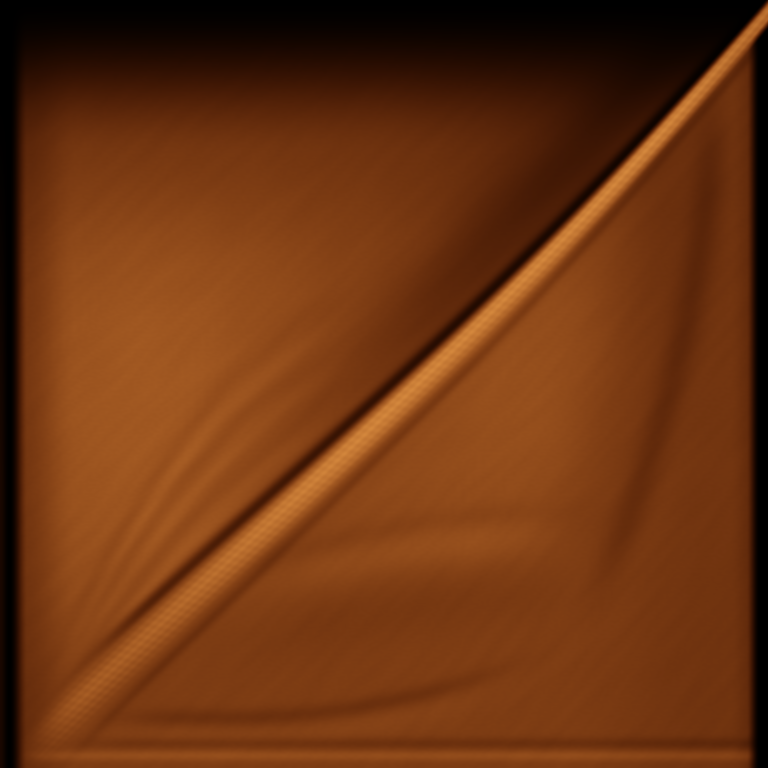
A WebGL 2 fragment shader for this background:

```glsl
#version 300 es
precision highp float;
// Draped copper cloth in a dark frame, split by a bright diagonal crease.
// One brightness value is built from soft gradients, curved folds and a
// fine gradient-noise weave, then turned into colour by a copper ramp.
uniform vec2 u_resolution;
out vec4 outColor;

// Bell curve: 1 at zero, falling off over the given width
float bell(float distance, float width) {
    float q = distance / width;
    return exp(-q * q);
}

float glow(vec2 p, vec2 center, vec2 radius) {
    vec2 q = (p - center) / radius;
    return exp(-dot(q, q));
}

vec2 hashGradient(vec2 cell) {
    float h = fract(sin(dot(cell, vec2(127.1, 311.7))) * 43758.5);
    return vec2(cos(6.2832 * h), sin(6.2832 * h));
}

float gradientNoise(vec2 p) {
    vec2 i = floor(p), f = fract(p);
    vec2 s = f * f * f * (f * (f * 6.0 - 15.0) + 10.0);
    vec2 e = vec2(1.0, 0.0);
    float low = mix(dot(hashGradient(i), f), dot(hashGradient(i + e), f - e), s.x);
    float high = mix(dot(hashGradient(i + e.yx), f - e.yx),
                     dot(hashGradient(i + 1.0), f - 1.0), s.x);
    return mix(low, high, s.y);
}

// Height of the slightly sagging diagonal crease
float creaseHeight(float x) {
    return x - 0.017 - 0.033 * sin(3.1416 * pow(clamp(x, 0.0, 1.0), 1.6));
}

// Cloth above the crease: warm at left, dark towards the top
float upperCloth(vec2 p, float d) {
    float shade = 0.48 + 0.13 * glow(p, vec2(0.2, 0.55), vec2(0.25, 0.22));
    shade += 0.09 * glow(p, vec2(0.17, 0.28), vec2(0.2, 0.2));
    shade *= mix(1.0, 0.76, smoothstep(0.45, 0.85, p.x));
    shade -= 0.11 * bell(d - 0.07, 0.05) * smoothstep(0.25, 0.65, p.x);
    // Curved folds fanning out of the lower left corner
    for (int i = 0; i < 3; i++) {
        float k = float(i);
        float bow = (0.055 + 0.045 * k) * sin(3.1416 * min(p.x / 0.65, 1.0));
        float fade = smoothstep(0.03, 0.15, p.x) * smoothstep(0.55, 0.2, p.x);
        shade += fade * (0.035 * bell(d - bow, 0.011)
                       - 0.04 * bell(d - bow - 0.022, 0.014));
    }
    return shade * smoothstep(1.0, 0.8, p.y) * mix(1.0, 0.88, smoothstep(0.65, 0.85, p.y));
}

// Cloth below the crease: a lit slope, with folds sweeping to the right
float lowerCloth(vec2 p) {
    float shade = 0.49 + 0.09 * glow(p, vec2(0.68, 0.53), vec2(0.16, 0.2));
    shade += 0.05 * glow(p, vec2(0.5, 0.36), vec2(0.25, 0.12));
    shade -= 0.05 * smoothstep(0.72, 0.92, p.x);
    // Tall dark fold beside the right edge
    float w = p.y - 0.232;
    float side = p.x - (0.78 + 0.432 * w - 0.308 * w * w);
    float sideFade = smoothstep(0.16, 0.35, p.y) * smoothstep(0.92, 0.75, p.y);
    shade -= sideFade * (0.09 * bell(side, 0.022) + 0.035 * bell(side + 0.06, 0.05));
    // Wide shallow folds in the middle
    float rise = p.x - 0.75;
    float middle = p.y - 0.3 + 0.4 * rise * rise;
    float middleFade = smoothstep(0.25, 0.45, p.x) * smoothstep(0.8, 0.6, p.x);
    shade += middleFade * (0.045 * bell(middle, 0.025) - 0.03 * bell(middle - 0.035, 0.015)
                         - 0.035 * bell(middle + 0.07, 0.04));
    // Low fold curling up along the bottom
    float lift = max(p.x - 0.3, 0.0);
    float low = p.y - 0.065 - 0.5 * lift * lift;
    float lowFade = smoothstep(0.1, 0.25, p.x) * smoothstep(0.75, 0.5, p.x);
    shade += lowFade * (0.03 * bell(low + 0.025, 0.02) - 0.075 * bell(low, 0.012));
    return shade;
}

void main() {
    vec2 p = gl_FragCoord.xy / u_resolution;
    float d = 0.707 * (p.y - creaseHeight(p.x));
    float along = 0.707 * (p.x + p.y);
    float shade = mix(lowerCloth(p), upperCloth(p, d), smoothstep(-0.012, 0.012, d));

    // Fine weave and slow mottling
    shade += 0.015 * shade * gradientNoise(p * vec2(150.0, 260.0));
    shade += 0.03 * shade * gradientNoise(vec2(along * 12.0, d * 70.0));

    // Dark frame, with a lit hem along the bottom
    shade *= smoothstep(0.013, 0.036, p.x) * mix(0.8, 1.0, smoothstep(0.03, 0.1, p.x));
    shade *= mix(0.84, 1.0, smoothstep(0.985, 0.95, p.x));
    shade -= 0.07 * bell(p.y - 0.032, 0.008) * smoothstep(0.05, 0.2, p.x);
    shade += 0.08 * bell(p.y - 0.016, 0.007) * smoothstep(0.02, 0.06, p.x);
    shade *= smoothstep(0.989, 0.972, p.x);
    shade += 0.1 * smoothstep(0.012, 0.0, p.x) * smoothstep(0.9, 0.3, p.y);

    // Crease: shadows on both sides, then a ribbed highlight
    float width = mix(0.024, 0.011, p.x);
    float start = smoothstep(0.03, 0.22, p.x);
    shade *= 1.0 - start * mix(0.35, 0.85, p.x) * bell(d - 1.45 * width, 0.009);
    shade *= 1.0 - 0.16 * start * bell(d + 1.75 * width, 0.007);
    float ribs = 0.012 * sin(d * 850.0) + 0.01 * sin(along * 520.0 + d * 300.0);
    float peak = mix(0.62, 0.8, smoothstep(0.05, 0.5, p.x)) - 0.08 * smoothstep(0.85, 1.0, p.x);
    float body = smoothstep(1.4, 0.45, abs(d) / width) * smoothstep(0.02, 0.12, p.x);
    float lit = peak - 0.08 + 0.09 * bell(d - 0.2 * width, 0.6 * width) + ribs;
    shade = clamp(mix(shade, lit, body), 0.0, 1.0);

    // Copper ramp: green and blue grow faster than red
    vec3 copper = vec3(shade, shade * (0.25 + 0.47 * shade), 0.36 * pow(shade, 2.2));
    outColor = vec4(copper, 1.0);
}
```
